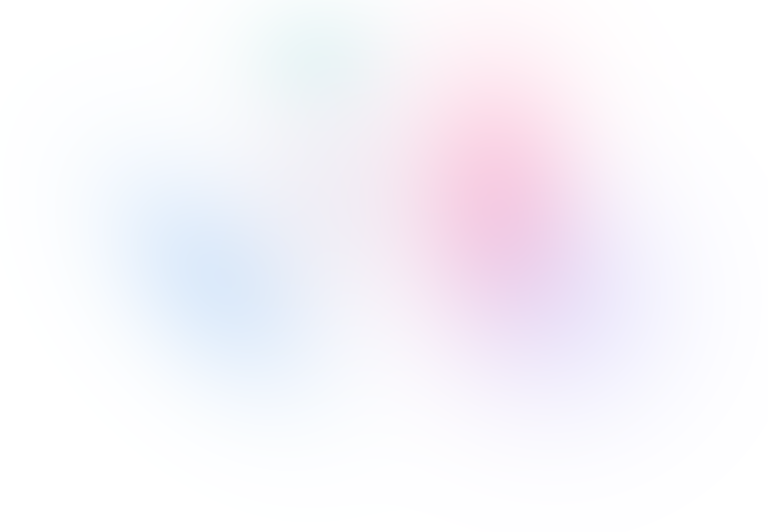
A Shadertoy shader for this background:

```glsl
// Soft pastel aurora: blurred blue, mint, pink and lavender glows on white.

// Elliptical Gaussian glow, turned by angle; radius holds the 1/e distances.
float glow(vec2 p, vec2 center, vec2 radius, float angle) {
    float c = cos(angle), s = sin(angle);
    vec2 d = p - center;
    vec2 q = vec2(c * d.x + s * d.y, c * d.y - s * d.x) / radius;
    return exp(-dot(q, q));
}

void mainImage(out vec4 fragColor, in vec2 fragCoord) {
    // Centred coordinates, one unit per canvas height
    vec2 p = (fragCoord - 0.5 * iResolution.xy) / iResolution.y;

    // Each glow absorbs some light from the white ground
    vec3 absorbed = vec3(0.0);

    // Blue crescent on the left, leaning down to the right
    absorbed += vec3(0.130, 0.075, 0.015) * glow(p, vec2(-0.328, -0.027), vec2(0.254, 0.160), -0.877);

    // Mint haze at the top
    absorbed += vec3(0.065, 0.020, 0.022) * glow(p, vec2(-0.130, 0.396), vec2(0.150, 0.122), 0.0);

    // Pale mauve bridge in the middle
    absorbed += vec3(0.048, 0.055, 0.033) * glow(p, vec2(-0.102, 0.142), vec2(0.190, 0.245), 0.0);

    // Pink core and the lavender below it
    absorbed += vec3(0.006, 0.168, 0.108) * glow(p, vec2(0.209, 0.142), vec2(0.179, 0.252), 0.0);
    absorbed += vec3(0.078, 0.078, 0.005) * glow(p, vec2(0.332, -0.065), vec2(0.235), 0.0);

    fragColor = vec4(1.0 - absorbed, 1.0);
}
```
